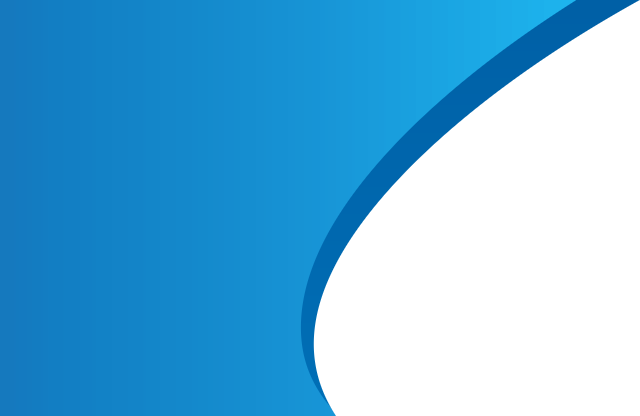
Reproduce this background procedurally as a WebGL 2 fragment shader.

```glsl
#version 300 es
precision highp float;
// A blue backdrop of fine vertical strips, swept by a dark blue ribbon
// that borders a white field. Both ribbon edges are parabola-like curves
// whose bend is a polynomial in the distance from the leftmost point.
uniform vec2 u_resolution;
out vec4 outColor;

// Signed offset to the right of a curve with its leftmost point at apex.
// bend holds the polynomial terms; tail tightens the part below the apex.
float rightOfCurve(vec2 p, vec2 apex, vec3 bend, float tail) {
  float d = p.y - apex.y;
  float k = bend.x + d * (bend.y + d * bend.z) + tail * max(-d, 0.0);
  return p.x - apex.x - k * d * d;
}

// One pixel wide coverage of the side where f is positive.
float coverage(float f) {
  float slope = length(vec2(dFdx(f), dFdy(f)));
  return clamp(f / max(slope, 1e-5) + 0.5, 0.0, 1.0);
}

// Horizontal gradient from deep to bright blue.
vec3 backdrop(float x) {
  vec3 c = mix(vec3(0.082, 0.474, 0.746), vec3(0.070, 0.500, 0.770), smoothstep(0.0, 0.12, x));
  c = mix(c, vec3(0.080, 0.543, 0.804), clamp((x - 0.12) / 0.21, 0.0, 1.0));
  c = mix(c, vec3(0.092, 0.586, 0.842), clamp((x - 0.33) / 0.18, 0.0, 1.0));
  return mix(c, vec3(0.115, 0.710, 0.935), clamp((x - 0.51) / 0.39, 0.0, 1.0));
}

void main() {
  vec2 uv = gl_FragCoord.xy / u_resolution;
  // Height is one unit; the width keeps the design's proportions.
  vec2 p = vec2(uv.x * 1.542, uv.y);

  // Backdrop, gently stepped into strips
  float strip = (floor(uv.x * 40.0) + 0.5) / 40.0;
  vec3 color = backdrop(mix(uv.x, strip, 0.7));

  // Dark ribbon, a little lighter toward its foot
  float ribbon = rightOfCurve(p, vec2(0.725, 0.213), vec3(1.422, -0.727, 0.358), 1.9);
  vec3 ribbonColor = mix(vec3(0.0, 0.435, 0.715), vec3(0.0, 0.375, 0.650), uv.y);
  color = mix(color, ribbonColor, coverage(ribbon));

  // White field
  float field = rightOfCurve(p, vec2(0.756, 0.173), vec3(1.607, -0.973, 0.506), 0.0);
  color = mix(color, vec3(1.0), coverage(field));

  outColor = vec4(color, 1.0);
}
```
